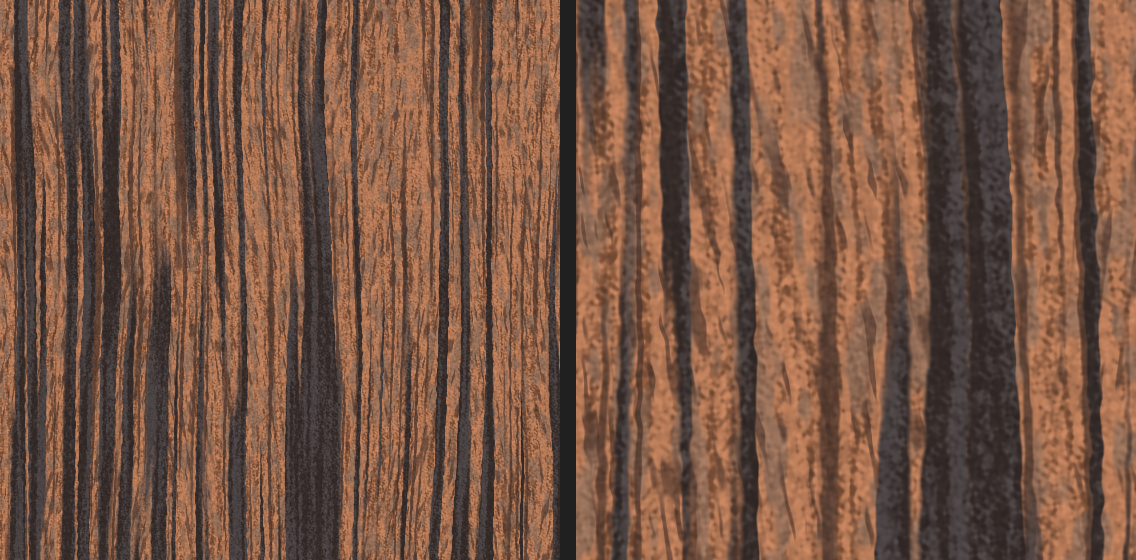
Left: the whole. Right: its middle third, enlarged.
A Shadertoy shader for this texture:

```glsl
// Striped ebony veneer: dark and orange bands running up the canvas.
// Layers of stretched column noise on a gently warped x are thresholded
// into bands, then fine lines, slanted pores and speckle are added.

#define EBONY  vec3(0.205, 0.168, 0.160)
#define SLATE  vec3(0.290, 0.260, 0.260)
#define BROWN  vec3(0.310, 0.215, 0.175)
#define RUST   vec3(0.500, 0.320, 0.220)
#define TAN    vec3(0.550, 0.420, 0.345)
#define ORANGE vec3(0.710, 0.475, 0.340)
#define DARK_LEVEL -0.055
#define EDGE_SOFTNESS 0.024
#define WAVINESS 0.030
#define PORE_SLANT 0.16
#define SPECKLE 0.36

float hash(vec2 p) {
    return fract(sin(dot(p, vec2(127.1, 311.7))) * 43758.55);
}

// Smooth value noise
float noise(vec2 p) {
    vec2 i = floor(p), f = fract(p);
    f = f * f * (3.0 - 2.0 * f);
    return mix(mix(hash(i), hash(i + vec2(1, 0)), f.x),
               mix(hash(i + vec2(0, 1)), hash(i + vec2(1, 1)), f.x), f.y);
}

// One column of noise, shifted along y so that neighbours never line up
float column(float id, float y) {
    y += 17.0 * hash(vec2(id, 5.3));
    float i = floor(y), f = fract(y);
    return mix(hash(vec2(id, i)), hash(vec2(id, i + 1.0)), f * f * (3.0 - 2.0 * f));
}

// Long vertical streaks, blended between columns
float streak(vec2 p) {
    float i = floor(p.x), f = fract(p.x);
    return mix(column(i, p.y), column(i + 1.0, p.y), f * f * (3.0 - 2.0 * f));
}

// Bend the fibres: slow sway, smaller bumps, ragged edges
vec2 warp(vec2 p) {
    float sway = noise(p * vec2(4.0, 2.3) + 3.0) - 0.5;
    float bump = noise(p * vec2(13.0, 6.0) + 19.0) - 0.5;
    float rag = noise(p * vec2(150.0, 95.0)) - 0.5;
    return vec2(p.x + WAVINESS * sway + 0.008 * bump + 0.0026 * rag, p.y);
}

// Positive in orange bands, negative in dark ones
float bands(vec2 p) {
    float fineness = mix(0.26, 0.56, streak(p * vec2(4.0, 0.5) + 41.0));
    float wide = streak(p * vec2(13.0, 0.7) + 7.0) - 0.5;
    float middle = streak(p * vec2(42.0, 1.1) + 60.0) - 0.5;
    float fine = streak(p * vec2(98.0, 1.2) + 130.0) - 0.5;
    return 0.16 * wide + 0.42 * middle + fineness * fine;
}

// Short dashes that lean left or right from zone to zone
float pores(vec2 p) {
    vec2 scale = vec2(240.0, 34.0);
    float leanRight = noise(vec2(p.x - PORE_SLANT * p.y, p.y) * scale);
    float leanLeft = noise(vec2(p.x + PORE_SLANT * p.y, p.y) * scale + 71.0);
    float zone = smoothstep(0.4, 0.6, noise(p * vec2(9.0, 3.0) + 29.0));
    return smoothstep(0.64, 0.86, mix(leanRight, leanLeft, zone));
}

// Fine grains on a turned lattice, so that no rows show
float grains(vec2 p) {
    vec2 turned = vec2(0.8 * p.x - 0.6 * p.y, 0.6 * p.x + 0.8 * p.y);
    return 0.6 * noise(turned * 390.0 + 57.0) + 0.4 * noise(p * vec2(420.0, 130.0) + 11.0);
}

void mainImage(out vec4 fragColor, in vec2 fragCoord) {
    vec2 uv = fragCoord / iResolution.y;
    vec2 p = warp(uv);
    float grit = grains(uv);
    float fibre = streak(p * vec2(230.0, 9.0) + 210.0);

    // Orange wood with rusty fibres and greyer tan patches
    float glow = 0.55 * fibre + 0.45 * grit;
    vec3 light = mix(RUST, ORANGE, smoothstep(0.22, 0.54, glow));
    float dusty = noise(p * vec2(130.0, 40.0) + 83.0);
    light = mix(light, TAN, 0.80 * smoothstep(0.48, 0.78, dusty));

    // Thin brown growth lines and pores
    float line = smoothstep(0.66, 0.84, streak(p * vec2(175.0, 2.2) + 330.0));
    light = mix(light, BROWN, 0.80 * line);
    light = mix(light, BROWN, 0.65 * pores(p));

    // Ebony wood with faint grey streaks
    float sheen = 0.6 * streak(p * vec2(190.0, 5.0) + 470.0) + 0.4 * grit;
    vec3 dark = mix(EBONY, SLATE, smoothstep(0.34, 0.70, sheen));

    // Join the bands and add the speckle
    float lightMask = smoothstep(-EDGE_SOFTNESS, EDGE_SOFTNESS, bands(p) - DARK_LEVEL);
    vec3 wood = mix(dark, light, lightMask);
    wood *= 1.0 + SPECKLE * (grit - 0.5);
    fragColor = vec4(wood, 1.0);
}
```
